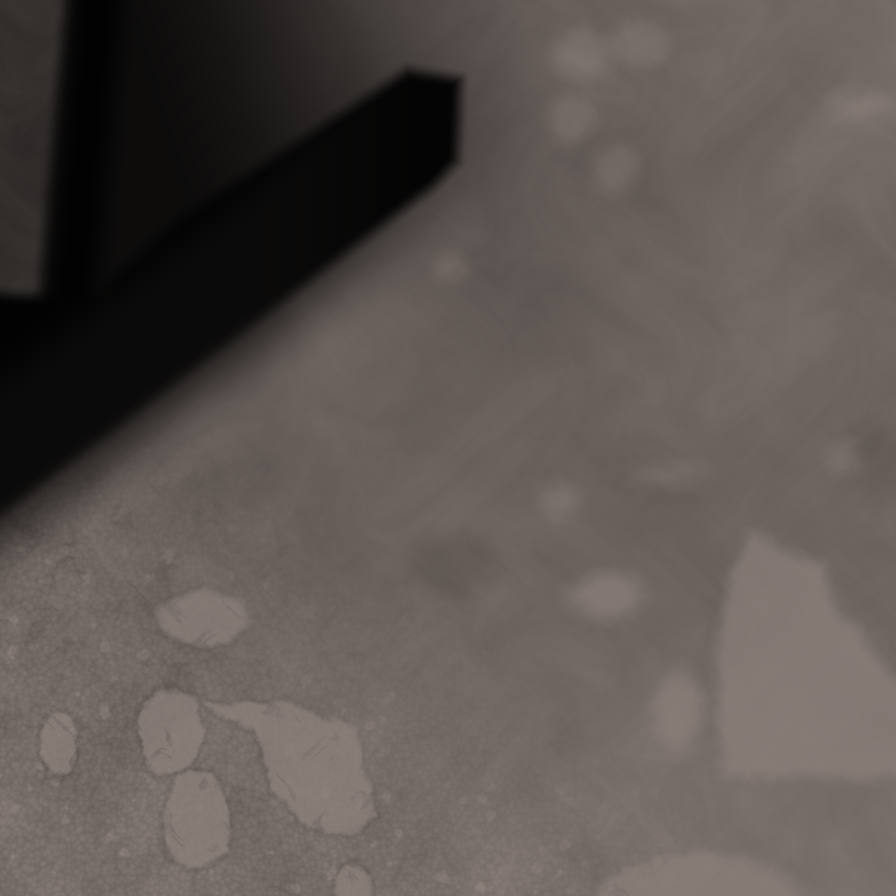
Reproduce this texture procedurally as a WebGL 2 fragment shader.

```glsl
#version 300 es
precision highp float;
uniform vec2 u_resolution;
out vec4 outColor;

const vec3 WARM_TINT = vec3(1.0, 0.915, 0.875);
const float FLOOR_FAR = 0.405;
const float FLOOR_NEAR = 0.465;
const float PATCH_TONE = 0.535;
const float RECESS_TONE = 0.05;
const float FACE_TONE = 0.045;
const float BLACK_TONE = 0.01;
const float BAR_SLOPE = 0.7545;
const float BAR_OFFSET = 0.427;
const float BAR_BLUR = 0.012;

const int CORNERS = 8;
const vec2 BAR[CORNERS] = vec2[](
  vec2(-0.1, 0.352), vec2(0.485, 0.793), vec2(0.510, 0.820), vec2(0.514, 0.912),
  vec2(0.455, 0.922), vec2(0.200, 0.755), vec2(0.100, 0.665), vec2(-0.1, 0.680));
const vec2 BIG_PATCH[CORNERS] = vec2[](
  vec2(0.835, 0.404), vec2(0.918, 0.368), vec2(0.931, 0.323), vec2(1.04, 0.20),
  vec2(1.04, 0.130), vec2(0.807, 0.134), vec2(0.800, 0.270), vec2(0.815, 0.360));
const vec2 WORN_PATCH[CORNERS] = vec2[](
  vec2(0.228, 0.212), vec2(0.326, 0.216), vec2(0.397, 0.186), vec2(0.417, 0.090),
  vec2(0.390, 0.065), vec2(0.345, 0.078), vec2(0.306, 0.115), vec2(0.285, 0.185));

// Ellipses: centre, radii
const vec4 CHIPS[8] = vec4[](
  vec4(0.190, 0.182, 0.036, 0.047), vec4(0.220, 0.085, 0.037, 0.053),
  vec4(0.228, 0.310, 0.052, 0.028), vec4(0.066, 0.170, 0.022, 0.033),
  vec4(0.392, 0.012, 0.020, 0.022), vec4(0.677, 0.335, 0.040, 0.024),
  vec4(0.757, 0.204, 0.026, 0.044), vec4(0.780, -0.020, 0.120, 0.068));
const vec4 SMUDGES[9] = vec4[](
  vec4(0.684, 0.811, 0.026, 0.026), vec4(0.638, 0.868, 0.027, 0.025),
  vec4(0.650, 0.940, 0.030, 0.027), vec4(0.715, 0.952, 0.028, 0.025),
  vec4(0.625, 0.440, 0.018, 0.020), vec4(0.940, 0.488, 0.018, 0.018),
  vec4(0.743, 0.472, 0.026, 0.009), vec4(0.963, 0.880, 0.036, 0.017),
  vec4(0.503, 0.703, 0.015, 0.013));

vec2 hash2(vec2 p) {
  vec3 q = fract(p.xyx * vec3(0.1031, 0.1030, 0.0973));
  q += dot(q, q.yzx + 33.33);
  return fract((q.xx + q.yz) * q.zy);
}

// Distance to the nearest jittered point, with that cell's random value
vec2 cellular(vec2 p) {
  vec2 cell = floor(p), best = vec2(9.0, 0.0);
  for (int j = -1; j <= 1; j++)
    for (int i = -1; i <= 1; i++) {
      vec2 id = cell + vec2(i, j);
      float d = length(id + hash2(id) - p);
      if (d < best.x) best = vec2(d, hash2(id + 71.0).x);
    }
  return best;
}

// Warped, rotated sine layers, roughly -1 to 1
float mottle(vec2 p) {
  float sum = 0.0, amp = 0.5;
  for (int i = 0; i < 6; i++) {
    p += 0.7 * sin(p.yx * 1.3 + float(i) * 1.7);
    sum += amp * sin(p.x) * cos(p.y + 0.6);
    p = mat2(1.5, 1.1, -1.1, 1.5) * p + 2.3;
    amp *= 0.62;
  }
  return sum;
}

float polygon(vec2 p, vec2 v[CORNERS]) {
  float d = 1e3, side = 1.0;
  for (int i = 0; i < CORNERS; i++) {
    vec2 a = v[i], b = v[(i + 1) % CORNERS], e = b - a, w = p - a;
    d = min(d, length(w - e * clamp(dot(w, e) / dot(e, e), 0.0, 1.0)));
    if ((a.y > p.y) != (b.y > p.y) && p.x < a.x + e.x * (p.y - a.y) / e.y) side = -side;
  }
  return d * side;
}

float ellipse(vec2 p, vec4 e) {
  return (length((p - e.xy) / e.zw) - 1.0) * min(e.z, e.w);
}

float cover(float d, float blur) { return 1.0 - smoothstep(-blur, blur, d); }

float floorTone(vec2 p) {
  float focus = 1.0 - smoothstep(0.25, 0.85, p.x * 0.8 + p.y);
  float blur = mix(0.013, 0.0025, focus);
  float tone = mix(FLOOR_NEAR, FLOOR_FAR, smoothstep(0.05, 0.55, p.y));
  tone += 0.035 * smoothstep(0.5, 0.95, p.x) * smoothstep(0.3, 0.7, p.y);
  tone -= 0.045 * exp(-dot(p - vec2(0.54, 0.8), p - vec2(0.54, 0.8)) / 0.02);
  tone += 0.030 * mottle(p * 14.0) + 0.022 * mottle(p * 38.0 + 5.0) * mix(0.5, 1.0, focus);

  // Fine grain and scattered flecks, strongest where in focus
  vec2 grain = cellular(p * 170.0), fleck = cellular(p * 46.0 + mottle(p * 70.0) * 0.25);
  tone += focus * (0.05 * (0.5 - grain.x) + 0.035 * (grain.y - 0.5));
  float fleckSize = 0.32 * smoothstep(0.72, 1.0, fleck.y);
  tone += 0.05 * focus * (1.0 - smoothstep(fleckSize - 0.12, fleckSize + 0.06, fleck.x));
  tone -= 0.05 * focus * smoothstep(0.2, 0.6, mottle(p * 60.0 + 9.0)) * smoothstep(0.12, 0.45, p.y);

  // Dark stains
  tone -= 0.05 * cover(ellipse(p, vec4(0.505, 0.370, 0.046, 0.036)), 0.02);
  tone -= 0.04 * cover(ellipse(p, vec4(0.980, 0.480, 0.050, 0.040)), 0.03);

  // Pale paint with ragged edges
  vec2 q = p + 0.006 * vec2(mottle(p * 55.0), mottle(p * 55.0 + 8.0));
  float paint = min(polygon(q, BIG_PATCH), polygon(q, WORN_PATCH));
  for (int i = 0; i < 8; i++) paint = min(paint, ellipse(q, CHIPS[i]));
  float pits = focus * smoothstep(0.35, 0.6, mottle(p * 75.0));
  float rim = focus * exp(-pow((paint - 0.003) / 0.003, 2.0));
  tone -= 0.035 * rim;
  tone = mix(tone, PATCH_TONE + 0.2 * (tone - FLOOR_NEAR), cover(paint, blur) * (0.85 - 0.6 * pits));

  for (int i = 0; i < 9; i++) tone += 0.06 * cover(ellipse(q, SMUDGES[i]), 0.016);
  return tone;
}

void main() {
  vec2 p = gl_FragCoord.xy / u_resolution;
  float tone = floorTone(p);
  float height = p.y - BAR_OFFSET - BAR_SLOPE * p.x;

  // Shaded recess behind the bar
  float light = smoothstep(0.15, 0.68, p.x + 0.3 * (p.y - 0.9));
  tone = mix(tone, mix(RECESS_TONE, tone, light), smoothstep(-0.1, 0.05, height));

  // Upright post and the dim strip to its left
  float post = p.x - 0.11 + 0.09 * (1.0 - p.y);
  float dim = 0.2 + 0.03 * mottle(p * 25.0);
  tone = mix(tone, dim, (1.0 - smoothstep(-0.05, -0.02, post)) * smoothstep(0.55, 0.65, p.y));
  tone = mix(tone, BLACK_TONE, cover(abs(post) - 0.027, 0.02) * smoothstep(0.55, 0.65, p.y));

  // Slanted bar: brown face, black upper edge and tip
  float shade = max(smoothstep(0.1, 0.19, height), smoothstep(0.25, 0.5, p.x) * 0.8);
  tone = mix(tone, mix(FACE_TONE, BLACK_TONE, shade), cover(polygon(p, BAR), BAR_BLUR));

  outColor = vec4(max(tone * WARM_TINT, 0.0), 1.0);
}
```
